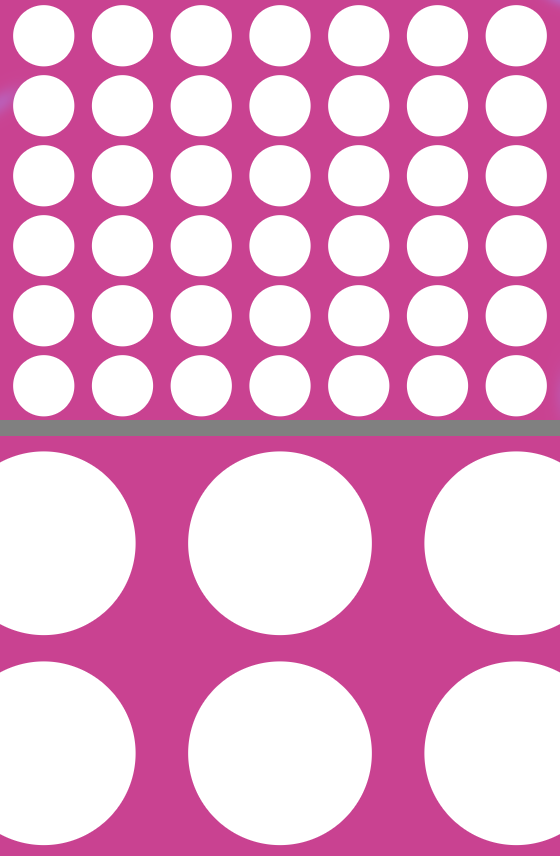
Top: the whole. Bottom: its middle third, enlarged.
Write a Shadertoy shader that draws this pattern.

```glsl
// A grid of seven by six white discs on a magenta ground.
// Space is folded into cells, each holding one disc as a distance function;
// a few faint violet wisps tint the ground near the canvas edges.

#define PITCH vec2(0.1875, 0.166667)   // cell size, in canvas heights
#define DISC_RADIUS 0.0729
#define GRID_SHIFT vec2(0.0, -0.0018)  // offset of the grid from centre
#define GROUND vec3(0.79, 0.26, 0.57)
#define DISC_COLOUR vec3(1.0)
#define WISP_COLOUR vec3(0.72, 0.40, 0.76)

// Signed distance to the disc in the nearest cell; p is relative to the centre
float discGrid(vec2 p) {
    vec2 q = p - GRID_SHIFT;
    // Columns are centred on a disc, rows on a gap
    vec2 cell = vec2(fract(q.x / PITCH.x + 0.5), fract(q.y / PITCH.y)) - 0.5;
    return length(cell * PITCH) - DISC_RADIUS;
}

// Soft elliptical glow, turned by angle
float wisp(vec2 p, vec2 centre, vec2 size, float angle) {
    vec2 d = p - centre;
    float c = cos(angle), s = sin(angle);
    d = vec2(c * d.x + s * d.y, c * d.y - s * d.x) / size;
    return exp(-dot(d, d));
}

void mainImage(out vec4 fragColor, in vec2 fragCoord) {
    vec2 p = (fragCoord - 0.5 * iResolution.xy) / iResolution.y;
    float pixel = 1.0 / iResolution.y;

    // Ground with violet wisps at the left, top right and lower right
    float tint = 0.75 * wisp(p, vec2(-0.667, 0.255), vec2(0.055, 0.024), 0.6)
               + 0.90 * wisp(p, vec2(0.667, 0.503), vec2(0.045, 0.018), -0.35)
               + 0.45 * wisp(p, vec2(0.675, -0.44), vec2(0.022, 0.060), 0.0);
    vec3 colour = mix(GROUND, WISP_COLOUR, min(tint, 1.0));

    // Discs with a one-pixel smooth edge
    float cover = clamp(0.5 - discGrid(p) / pixel, 0.0, 1.0);
    colour = mix(colour, DISC_COLOUR, cover);

    fragColor = vec4(colour, 1.0);
}
```
